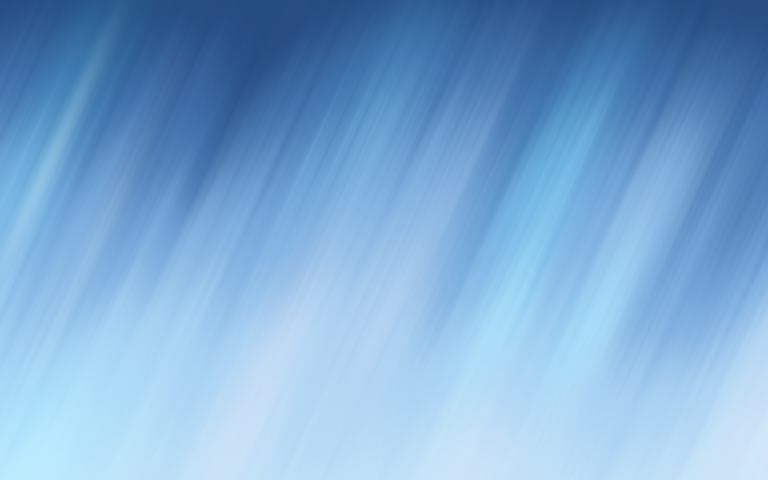
This background is drawn by a Shadertoy shader. Its source:

```glsl
// Slanted veils of pale light falling across a deep blue gradient.

vec2 gradient(vec2 cell) {
    float h = fract(sin(dot(cell, vec2(127.1, 311.7))) * 43758.5);
    return vec2(cos(6.2832 * h), sin(6.2832 * h));
}

float gradientNoise(vec2 p) {
    vec2 i = floor(p), f = p - i;
    vec2 u = f * f * f * (f * (f * 6.0 - 15.0) + 10.0);
    vec2 e = vec2(1.0, 0.0);
    return mix(mix(dot(gradient(i), f), dot(gradient(i + e.xy), f - e.xy), u.x),
               mix(dot(gradient(i + e.yx), f - e.yx), dot(gradient(i + 1.0), f - 1.0), u.x), u.y);
}

// Soft elongated spot in streak space
float glow(vec2 q, vec2 centre, vec2 size) {
    vec2 d = (q - centre) / size;
    return exp(-dot(d, d));
}

// Crisp on one side, fading over a signed width on the other
float fold(vec2 q, vec2 centre, float width, float reach) {
    float d = (q.x - centre.x) * sign(width);
    float along = (q.y - centre.y) / reach;
    return smoothstep(-0.006, 0.012, d) * exp(-max(d, 0.0) / abs(width) - along * along);
}

// Sky colour by depth below the top
vec3 skyRamp(float depth) {
    vec3 c = mix(vec3(0.15, 0.30, 0.51), vec3(0.25, 0.43, 0.66), smoothstep(0.0, 0.27, depth));
    c = mix(c, vec3(0.47, 0.66, 0.86), smoothstep(0.20, 0.54, depth));
    c = mix(c, vec3(0.66, 0.82, 0.95), smoothstep(0.46, 0.80, depth));
    return mix(c, vec3(0.75, 0.88, 0.97), smoothstep(0.75, 1.05, depth));
}

void mainImage(out vec4 fragColor, in vec2 fragCoord) {
    vec2 p = fragCoord / iResolution.y;
    p.x *= 1.6 * iResolution.y / iResolution.x;

    // Streak space: x is where the slanted line meets the bottom edge
    vec2 q = vec2(p.x - 0.46 * p.y, p.y);

    // Broad veils raise or lower the light
    float lift = 0.15 * glow(q, vec2(0.48, 0.78), vec2(0.20, 0.32))
               + 0.13 * glow(q, vec2(0.85, 0.72), vec2(0.13, 0.30))
               + 0.10 * glow(q, vec2(1.09, 0.55), vec2(0.10, 0.25))
               + 0.12 * glow(q, vec2(-0.23, 0.70), vec2(0.12, 0.40))
               - 0.07 * glow(q, vec2(0.75, 0.40), vec2(0.07, 0.35))
               - 0.11 * glow(q, vec2(1.28, 0.38), vec2(0.13, 0.30))
               - 0.06 * glow(q, vec2(0.13, 0.75), vec2(0.10, 0.25));

    // Streaks from coarse to fine
    float streaks = 0.0;
    float weight = 0.11, frequency = 7.0;
    for (int i = 0; i < 5; i++) {
        streaks += weight * gradientNoise(vec2(q.x * frequency, q.y * 1.6) + float(i) * 17.3);
        frequency *= 2.1;
        weight *= 0.65;
    }
    lift += streaks * (1.0 - 0.5 * smoothstep(0.7, 1.0, p.y));
    vec3 colour = skyRamp(1.0 - p.y + lift);

    // Cyan light
    float cyan = 0.9 * glow(q, vec2(0.85, 0.67), vec2(0.10, 0.25))
               + 0.5 * glow(q, vec2(0.90, 0.36), vec2(0.06, 0.18))
               + 0.6 * glow(q, vec2(1.07, 0.33), vec2(0.07, 0.16))
               + 0.6 * glow(q, vec2(0.02, 0.08), vec2(0.22, 0.22))
               + 0.5 * glow(q, vec2(0.42, 0.78), vec2(0.12, 0.28))
               + 0.7 * glow(q, vec2(-0.23, 0.75), vec2(0.10, 0.40));
    colour += cyan * vec3(-0.01, 0.08, 0.05);

    // Pale lavender light
    float pale = 0.45 * glow(q, vec2(0.45, 0.20), vec2(0.07, 0.34))
               + 0.25 * glow(q, vec2(0.63, 0.32), vec2(0.10, 0.25))
               + 0.40 * glow(q, vec2(0.97, 0.02), vec2(0.10, 0.14))
               + 0.75 * glow(q, vec2(1.62, 0.08), vec2(0.17, 0.30));
    colour = mix(colour, vec3(0.87, 0.90, 0.97), pale);

    // Crisp folds and narrow beams
    float beams = 0.20 * fold(q, vec2(0.138, 0.42), 0.07, 0.28)
                + 0.30 * fold(q, vec2(0.855, 0.06), 0.09, 0.28)
                + 0.17 * fold(q, vec2(0.690, 0.58), -0.06, 0.28)
                + 0.20 * fold(q, vec2(1.025, 0.58), 0.09, 0.25)
                + 0.16 * fold(q, vec2(1.175, 0.60), -0.04, 0.20)
                + 0.30 * fold(q, vec2(0.585, 0.00), 0.03, 0.20)
                + 0.50 * fold(q, vec2(1.415, 0.00), 0.03, 0.25)
                + 0.55 * fold(q, vec2(1.530, 0.00), 0.06, 0.28)
                + 0.38 * glow(q, vec2(-0.20, 0.62), vec2(0.022, 0.26))
                + 0.25 * glow(q, vec2(-0.03, 0.48), vec2(0.03, 0.25));
    colour = mix(colour, vec3(0.80, 0.93, 0.98), beams);

    fragColor = vec4(clamp(colour, 0.0, 1.0), 1.0);
}
```
